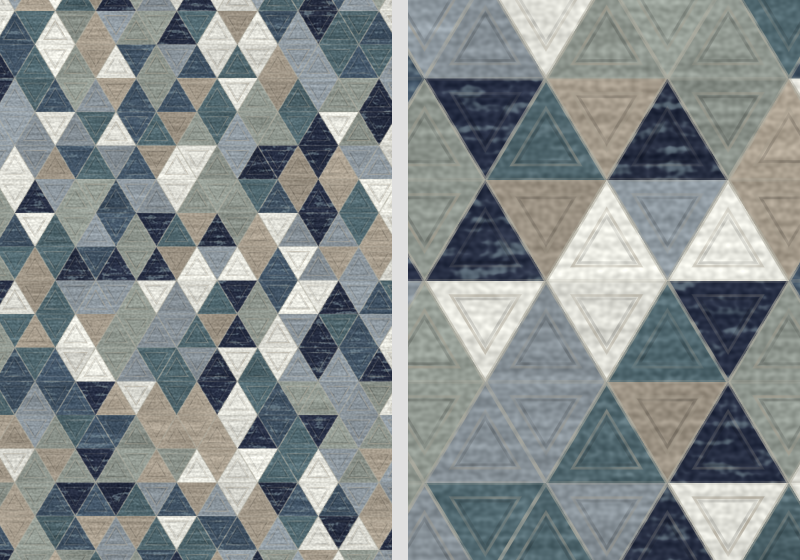
Left, the full canvas; right, a detail of the centre.
Write a WebGL 2 fragment shader that draws this pattern.

```glsl
#version 300 es
precision highp float;
// Woven rug of worn triangles with pale seams and a stitched inset outline.

uniform vec2 u_resolution;
out vec4 outColor;

// Lengths are fractions of the canvas height.
const vec2  CELL = vec2(0.07227, 0.06016);   // triangle base and height
const vec2  ORIGIN = vec2(0.365, 0.303);     // lattice offset in cells
const float SEAM_HALF = 0.0011;
const float INSET = 0.0088;
const float INSET_HALF = 0.0008;
const float PAIR_CHANCE = 0.30;              // triangles merged into diamonds
const float TONE_VARIATION = 0.07;
const float STREAK = 0.13;
const float GRAIN = 0.13;
const vec2  STREAK_FREQ = vec2(13.0, 190.0);
const vec2  GRAIN_FREQ = vec2(230.0, 290.0);
const vec2  MOTTLE_FREQ = vec2(50.0, 130.0);

const vec3 SEAM_COLOR = vec3(0.69, 0.68, 0.63);
const vec3 STITCH_COLOR = vec3(0.65, 0.62, 0.56);
const vec3 FADED_COLOR = vec3(0.45, 0.53, 0.56);

const int YARNS = 7;
const vec3 YARN[YARNS] = vec3[](
    vec3(0.15, 0.18, 0.26),    // navy
    vec3(0.26, 0.33, 0.40),    // slate
    vec3(0.31, 0.40, 0.43),    // teal
    vec3(0.55, 0.59, 0.62),    // blue grey
    vec3(0.56, 0.59, 0.56),    // sage
    vec3(0.64, 0.60, 0.54),    // taupe
    vec3(0.88, 0.88, 0.85));   // cream
const float SHARE[YARNS] = float[](0.10, 0.13, 0.12, 0.20, 0.17, 0.14, 0.14);

float hash(vec2 cell, uint seed) {
    uvec2 c = uvec2(ivec2(cell));
    uint n = c.x * 73856093u ^ c.y * 19349663u ^ seed * 83492791u;
    n = (n ^ (n >> 16u)) * 2146121005u;
    n = (n ^ (n >> 15u)) * 2221713035u;
    return float((n ^ (n >> 16u)) >> 8u) / 16777216.0;
}

float slope(vec2 corner, vec2 offset) {
    float a = 6.28319 * hash(corner, 9u);
    return dot(vec2(cos(a), sin(a)), offset);
}

float gradientNoise(vec2 p) {
    vec2 i = floor(p), f = fract(p), e = vec2(1.0, 0.0);
    vec2 w = f * f * f * (f * (f * 6.0 - 15.0) + 10.0);
    return mix(mix(slope(i, f), slope(i + e.xy, f - e.xy), w.x),
               mix(slope(i + e.yx, f - e.yx), slope(i + e.xx, f - e.xx), w.x), w.y);
}

vec3 pickYarn(float pick) {
    float total = 0.0;
    for (int k = 0; k < YARNS; k++) {
        total += SHARE[k];
        if (pick < total) return YARN[k];
    }
    return YARN[YARNS - 1];
}

float line(float dist, float halfWidth, float blur) {
    return 1.0 - smoothstep(halfWidth - blur, halfWidth + blur, abs(dist));
}

vec3 rug(vec2 p, float blur) {
    // Skewed lattice: each parallelogram holds one upright and one inverted triangle.
    vec2 q = p / CELL - ORIGIN;
    q.x -= 0.5 * q.y;
    vec2 cell = floor(q), f = fract(q);
    bool inverted = f.x + f.y > 1.0;
    if (inverted) f = 1.0 - f;
    float level = f.y * CELL.y;
    float slant = min(f.x, 1.0 - f.x - f.y) * CELL.y;
    float edge = min(level, slant);

    // Triangles on either side of a level edge may share a yarn.
    vec2 pairId = cell + vec2(0.0, inverted ? 1.0 : 0.0);
    vec2 triId = vec2(cell.x * 2.0 + (inverted ? 1.0 : 0.0), cell.y);
    bool paired = hash(pairId, 1u) < PAIR_CHANCE;
    vec3 color = pickYarn(paired ? hash(pairId, 2u) : hash(triId, 3u));
    color *= 1.0 + TONE_VARIATION * (2.0 * hash(triId, 4u) - 1.0);

    // Worn pile: mottling on dark yarns, level streaks and fine grain on all.
    float streak = gradientNoise(p * STREAK_FREQ + 7.0 * hash(triId, 5u));
    float grain = gradientNoise(p * GRAIN_FREQ);
    float mottle = gradientNoise(p * MOTTLE_FREQ + 31.0);
    float darkness = 1.0 - smoothstep(0.25, 0.55, color.g);
    float fade = smoothstep(0.05, 0.6, mottle + 0.6 * streak + 0.4 * grain);
    color = mix(color, FADED_COLOR, 0.55 * darkness * fade);
    color += (STREAK * streak + GRAIN * grain) * (0.5 + 0.5 * color);

    // Stitched outline with a fine shadow inside it, then the seams.
    float wear = clamp(0.75 + 0.8 * mottle, 0.0, 1.0);
    float stitch = mix(0.3, 0.75, hash(triId, 6u)) * (1.0 - 0.5 * darkness);
    color *= 1.0 - 0.16 * wear * line(edge - INSET - 2.5 * INSET_HALF, INSET_HALF, blur);
    color = mix(color, STITCH_COLOR, stitch * wear * line(edge - INSET, INSET_HALF, blur));
    color = mix(color, SEAM_COLOR, 0.3 * wear * line(level, SEAM_HALF, blur));
    return mix(color, SEAM_COLOR, 0.75 * wear * line(slant, SEAM_HALF, blur));
}

void main() {
    float pixel = 1.0 / u_resolution.y;
    vec3 sum = vec3(0.0);
    for (int s = 0; s < 4; s++) {   // four samples smooth the colour boundaries
        vec2 jitter = vec2(s & 1, s >> 1) * 0.5 - 0.25;
        sum += rug((gl_FragCoord.xy + jitter) * pixel, 0.5 * pixel);
    }
    outColor = vec4(clamp(sum * 0.25, 0.0, 1.0), 1.0);
}
```
